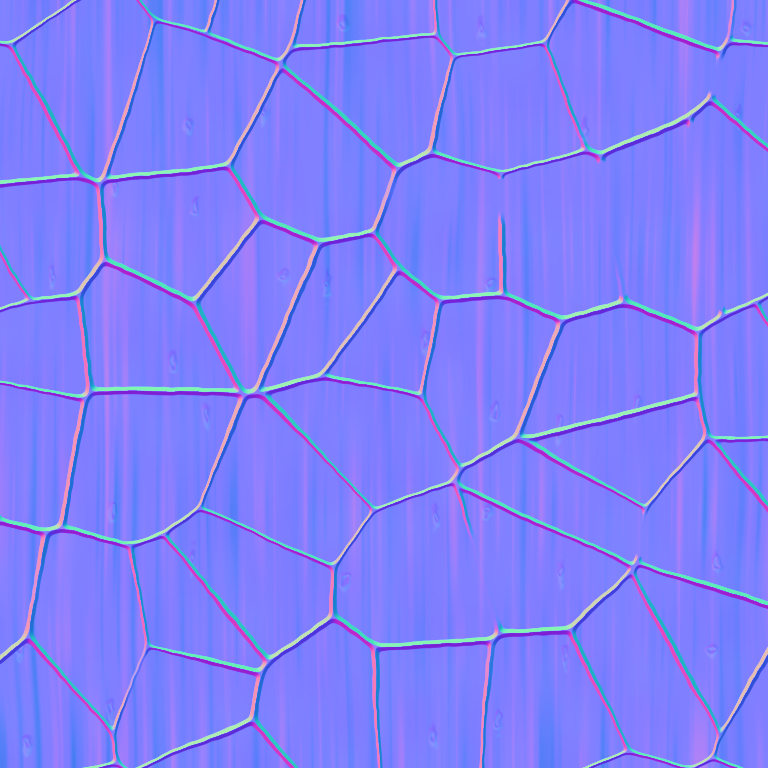
A three.js fragment shader for this texture map:

```glsl
// Tangent-space normal map of fine-grained wood split by a network of angular cracks.
varying vec2 vUv;

const float CELLS = 6.5;            // crack cells across the canvas
const float CRACK_MIN = 0.0027;     // half width of the thinnest cracks
const float CRACK_MAX = 0.0046;     // half width of the widest cracks
const float CRACK_SLOPE = 1.75;     // mean steepness of the crack walls
const vec2 WALL_BIAS = vec2(0.45, -0.6); // walls facing this way are steeper
const float EDGE_SOFT = 0.001;      // softness of the crack borders
const float CORNER_SHARP = 65.0;    // higher gives tighter crack junctions
const vec2 GRAIN_WIDE = vec2(85.0, 3.0);
const vec2 GRAIN_FINE = vec2(190.0, 6.0);
const float GRAIN_TILT = 0.42;
const float KNOT_GRID = 10.0;
const float KNOT_CHANCE = 0.3;
const float KNOT_SIZE = 0.0065;
const float KNOT_TILT = 0.75;

vec2 hash2(vec2 p) {
  vec3 q = fract(vec3(p.xyx) * vec3(0.1031, 0.1030, 0.0973));
  q += dot(q, q.yzx + 33.33);
  return fract((q.xx + q.yz) * q.zy);
}

float noise(vec2 p) {
  vec2 i = floor(p), f = fract(p);
  f = f * f * (3.0 - 2.0 * f);
  return mix(mix(hash2(i).x, hash2(i + vec2(1.0, 0.0)).x, f.x),
             mix(hash2(i + vec2(0.0, 1.0)).x, hash2(i + 1.0).x, f.x), f.y);
}

float signedNoise(vec2 p) { return noise(p) * 2.0 - 1.0; }

vec2 warp(vec2 p) { return vec2(signedNoise(p), signedNoise(p + 41.7)); }

// xy: direction towards the nearest crack, z: distance to it in canvas units
vec3 nearestCrack(vec2 uv) {
  vec2 p = uv * CELLS + 20.0;
  vec2 base = floor(p), f = fract(p);
  vec2 homeCell = vec2(0.0), home = vec2(0.0);
  float best = 100.0;
  for (int j = -1; j <= 1; j++) for (int i = -1; i <= 1; i++) {
    vec2 cell = vec2(float(i), float(j));
    vec2 site = cell + hash2(base + cell) - f;
    float d = dot(site, site);
    if (d < best) { best = d; home = site; homeCell = cell; }
  }
  // Smooth minimum over the cell borders rounds the junctions
  vec2 toward = vec2(0.0);
  float total = 0.0;
  for (int j = -2; j <= 2; j++) for (int i = -2; i <= 2; i++) {
    if (i == 0 && j == 0) continue;
    vec2 cell = homeCell + vec2(float(i), float(j));
    vec2 site = cell + hash2(base + cell) - f;
    vec2 dir = normalize(site - home);
    float w = exp(-CORNER_SHARP * dot(0.5 * (home + site), dir));
    toward += dir * w;
    total += w;
  }
  total = max(total, 1e-30);
  return vec3(toward / total, -log(total) / CORNER_SHARP / CELLS);
}

// Long vertical fibres, mostly faint with a few strong streaks
vec2 grainTilt(vec2 uv) {
  float sway = 0.006 * signedNoise(uv * vec2(7.0, 5.0));
  vec2 p = uv + vec2(sway, 0.0);
  float wide = signedNoise(p * GRAIN_WIDE);
  float fine = signedNoise(p * GRAIN_FINE + 17.0);
  float streak = wide * wide * wide + 0.55 * fine * fine * fine;
  float drift = 0.025 * signedNoise(uv * vec2(24.0, 16.0));
  return vec2(GRAIN_TILT * streak, drift);
}

// Scattered small dents, some drawn out along the grain
vec2 knotTilt(vec2 uv) {
  vec2 p = uv * KNOT_GRID, cell = floor(p);
  vec2 kind = hash2(cell + 73.0);
  vec2 center = (cell + 0.25 + 0.5 * hash2(cell + 131.0)) / KNOT_GRID;
  vec2 size = KNOT_SIZE * vec2(1.0 - 0.45 * kind.y, 1.0 + 1.1 * kind.y);
  vec2 q = (uv - center) / size;
  q += 0.6 * warp(uv * 130.0);
  float r2 = dot(q, q);
  float ripple = cos(2.6 * sqrt(r2));
  return step(kind.x, KNOT_CHANCE) * KNOT_TILT * q * ripple * exp(-1.4 * r2);
}

void main() {
  vec2 uv = vUv;
  vec2 bent = uv + 0.0022 * warp(uv * 14.0) + 0.0007 * warp(uv * 95.0);
  vec3 crack = nearestCrack(bent);
  vec2 dir = crack.xy;

  // Crack profile: flat narrow floor, steep walls, crisp rim
  float halfWidth = mix(CRACK_MIN, CRACK_MAX, smoothstep(0.2, 0.8, noise(uv * 6.0 + 9.0)));
  float wall = smoothstep(-0.0004, 0.0011, crack.z)
             * (1.0 - smoothstep(halfWidth - EDGE_SOFT, halfWidth + EDGE_SOFT, crack.z));

  // Cracks running along the grain break up in places
  float gap = 1.0 - smoothstep(0.14, 0.3, noise(uv * vec2(5.0, 8.0) + 3.0));
  wall *= 1.0 - gap * smoothstep(0.85, 0.97, abs(dir.x));

  float slope = CRACK_SLOPE + dot(dir, WALL_BIAS);
  vec2 wallTilt = vec2(dir.x, -dir.y) * slope;
  vec2 tilt = mix(grainTilt(uv) + knotTilt(uv), wallTilt, wall);
  vec3 normal = normalize(vec3(tilt, 1.0));
  gl_FragColor = vec4(normal * 0.5 + 0.5, 1.0);
}
```
